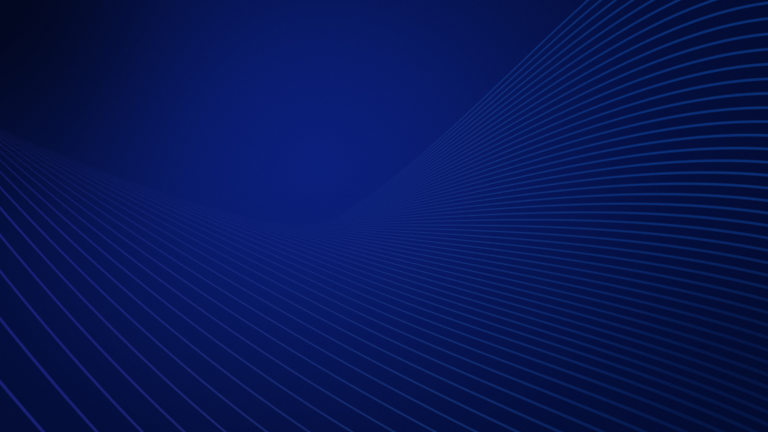
Reproduce this background procedurally as a Shadertoy shader.

```glsl
#define EDGE_COLOR vec3(0.008, 0.040, 0.178)
#define CORE_COLOR vec3(0.042, 0.122, 0.485)
#define VIOLET_LINE vec3(0.135, 0.160, 0.560)
#define AZURE_LINE vec3(0.050, 0.235, 0.560)
#define FOLD_TINT vec3(0.080, 0.060, 0.040)
#define GLOW_CENTER vec2(0.72, 0.62)
#define GLOW_RADIUS vec2(0.70, 0.58)
#define FOLD_X 0.787
#define RIGHT_X 1.778
#define FIRST_LINE -4
#define LAST_LINE 54
#define GRAIN 0.004

float hash(vec2 p) {
    return fract(sin(dot(p, vec2(12.9898, 78.233))) * 43758.5453);
}

float square(float v) {
    return v * v;
}

// Height (x) and slope (y) of strand k of the folded sheet
vec2 strand(float k, float x) {
    float leftY = 0.714 - 0.258 * exp(-0.28 * k) - 0.00022 * square(max(k - 8.0, 0.0));
    float foldY = 0.501 - 0.791 * exp(-0.123 * k);
    float rightY = -0.4156 + 0.02882 * k + 0.000278 * square(max(k - 33.0, 0.0))
                 - 0.0022 * square(max(15.0 - k, 0.0));
    float foldSlope = -0.648 + 0.0235 * k - 0.1 * exp(-square((k - 14.0) / 14.0));
    float rightSlope = -0.72 + 0.018 * k;
    float s = x - FOLD_X;

    // Parabola on the left wing
    if (s < 0.0) {
        float bend = (leftY - foldY + foldSlope * FOLD_X) / (FOLD_X * FOLD_X);
        return vec2(foldY + s * (foldSlope + bend * s), foldSlope + 2.0 * bend * s);
    }

    // Cubic Hermite curve on the right wing
    float span = RIGHT_X - FOLD_X;
    float t = s / span;
    float rise = rightY - foldY;
    float m0 = foldSlope * span;
    float m1 = rightSlope * span;
    float b = 3.0 * rise - 2.0 * m0 - m1;
    float c = m0 + m1 - 2.0 * rise;
    return vec2(foldY + t * (m0 + t * (b + t * c)),
                (m0 + t * (2.0 * b + 3.0 * t * c)) / span);
}

// Radial glow with a darker upper left corner
vec3 background(vec2 p) {
    vec2 q = (p - GLOW_CENTER) / GLOW_RADIUS;
    vec3 color = mix(EDGE_COLOR, CORE_COLOR, exp(-dot(q, q)));
    vec2 corner = (p - vec2(0.0, 1.0)) / vec2(0.36, 0.40);
    return color * (1.0 - 0.5 * exp(-dot(corner, corner)));
}

// Strongest line coverage over all strands
float sheetLines(vec2 p, float halfWidth, float pixel) {
    float coverage = 0.0;
    float lowerY = strand(float(FIRST_LINE - 1), p.x).x;
    for (int i = FIRST_LINE; i <= LAST_LINE; i++) {
        float k = float(i);
        vec2 curve = strand(k, p.x);
        float dist = abs(p.y - curve.x) / sqrt(1.0 + curve.y * curve.y);
        float line = 1.0 - smoothstep(halfWidth - pixel, halfWidth + pixel, dist);
        // Crowded strands grow faint
        line *= mix(0.3, 1.0, smoothstep(0.001, 0.014, abs(curve.x - lowerY)));
        lowerY = curve.x;
        // Strands of the right wing dissolve behind the fold
        float behind = smoothstep(19.0, 31.0, k) * (1.0 - smoothstep(0.60, 0.85, p.x));
        coverage = max(coverage, line * (1.0 - behind));
    }
    return coverage;
}

void mainImage(out vec4 fragColor, in vec2 fragCoord) {
    vec2 p = fragCoord / iResolution.y;
    vec3 color = background(p);

    // Lines thin out at the fold, along the left rim and in the lower right
    float wing = abs(p.x - FOLD_X);
    float rimDepth = 0.704 + p.x * (0.2 * p.x - 0.45) - p.y;
    float rim = max(smoothstep(0.0, 0.22, rimDepth), smoothstep(0.6, 1.0, p.x));
    float near = 1.0 - smoothstep(0.0, 0.45, p.y);
    float halfWidth = 0.0010 + 0.0021 * smoothstep(0.1, 1.0, wing) * rim + 0.0012 * near;
    float opacity = mix(0.48, 0.70, smoothstep(0.0, 0.75, wing)) * mix(0.5, 1.0, rim);
    opacity *= 1.0 - 0.7 * smoothstep(0.9, 1.7, p.x) * (1.0 - smoothstep(0.15, 0.65, p.y));

    vec3 lineColor = mix(VIOLET_LINE, AZURE_LINE, smoothstep(0.2, 1.1, p.x));
    lineColor += FOLD_TINT * (1.0 - smoothstep(0.1, 0.7, wing));
    color = mix(color, lineColor, opacity * sheetLines(p, halfWidth, 1.0 / iResolution.y));

    // Fine grain against banding
    color += GRAIN * (hash(floor(p * 288.0)) - 0.5);
    fragColor = vec4(color, 1.0);
}
```
